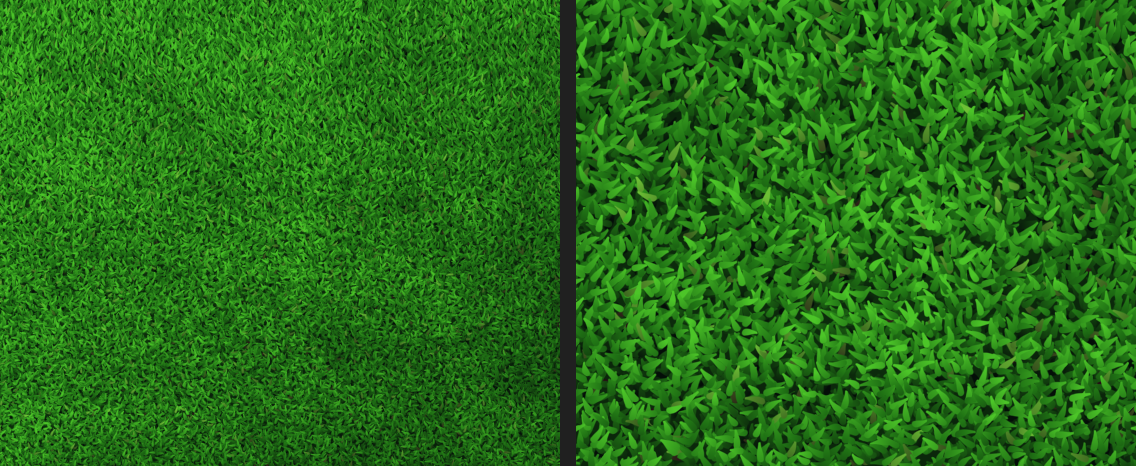
Left: the whole. Right: its middle third, enlarged.
Write a Shadertoy shader that draws this texture.

```glsl
// Dense turf seen from above: several layers of short tapered blades are
// scattered on jittered grids and painted from the shaded roots upward.
// Slow gradient noise and a diagonal falloff vary the light over the lawn.

const vec3 SHADOW_GREEN = vec3(0.035, 0.12, 0.04);
const vec3 LEAF_GREEN   = vec3(0.125, 0.45, 0.08);
const vec3 LIGHT_GREEN  = vec3(0.27, 0.72, 0.145);
const vec3 STRAW_TINT   = vec3(0.13, -0.02, 0.05);

const int   LAYERS       = 6;
const float CELL         = 0.0113;  // grid spacing, in canvas heights
const float HALF_LENGTH  = 0.0092;  // longest blade, from centre to tip
const float HALF_WIDTH   = 0.0024;  // blade half width near the root
const float ROOT_TONE    = 0.15;    // green level of the lowest layer
const float TOP_TONE     = 0.58;    // green level of the highest layer
const float TONE_SPREAD  = 0.32;    // variation from blade to blade
const float TIP_GAIN     = 0.08;    // brightening from middle to tip
const float STRAW_SHARE  = 0.03;
const float PATCH_AMOUNT = 0.21;
const float SOFTNESS     = 0.9;     // edge blur, in pixels

vec4 hash4(vec3 p) {
    vec4 q = fract(p.xyzx * vec4(0.1031, 0.1030, 0.0973, 0.1099));
    q += dot(q, q.wzxy + 33.33);
    return fract((q.xxyz + q.yzzw) * q.zywx);
}

vec2 gradientAt(vec2 lattice) {
    float angle = 6.2832 * hash4(vec3(lattice, 71.0)).x;
    return vec2(cos(angle), sin(angle));
}

float gradientNoise(vec2 p) {
    vec2 i = floor(p), f = fract(p);
    vec2 u = f * f * f * (f * (f * 6.0 - 15.0) + 10.0);
    vec2 e = vec2(0.0, 1.0);
    float a = dot(gradientAt(i), f);
    float b = dot(gradientAt(i + e.yx), f - e.yx);
    float c = dot(gradientAt(i + e.xy), f - e.xy);
    float d = dot(gradientAt(i + e.yy), f - e.yy);
    return mix(mix(a, b, u.x), mix(c, d, u.x), u.y);
}

// Green level to colour, from shaded root to sunlit tip
vec3 grassColour(float tone) {
    float low = (tone - SHADOW_GREEN.g) / (LEAF_GREEN.g - SHADOW_GREEN.g);
    float high = (tone - LEAF_GREEN.g) / (LIGHT_GREEN.g - LEAF_GREEN.g);
    vec3 dark = mix(SHADOW_GREEN, LEAF_GREEN, clamp(low, -0.2, 1.0));
    return mix(dark, LIGHT_GREEN, clamp(high, 0.0, 1.2));
}

// x: coverage, y: position along the blade from root (-1) to tip (1)
vec2 blade(vec2 p, float angle, float halfLength, float bend, float blur) {
    float c = cos(angle), s = sin(angle);
    p = vec2(c * p.x + s * p.y, c * p.y - s * p.x);
    float along = clamp(p.y / halfLength, -1.0, 1.0);
    p.x -= bend * along * along;
    float taper = HALF_WIDTH * mix(1.0, 0.35, smoothstep(-0.4, 1.0, along));
    float spine = max(abs(p.y) - halfLength + taper, 0.0);
    float dist = length(vec2(p.x, spine)) - taper;
    return vec2(1.0 - smoothstep(-blur, blur, dist), along);
}

// Bright upper left, dim right and lower edge, with soft patches
float lawnLight(vec2 p, vec2 canvas) {
    float falloff = 0.18 * (canvas.y - 0.5) - 0.23 * (canvas.x - 0.5);
    float edge = 0.08 * (1.0 - smoothstep(0.0, 0.15, canvas.y));
    float patches = gradientNoise(p * vec2(3.5, 5.0) + 4.3)
                  + 0.7 * gradientNoise(p * vec2(10.0, 13.0) + 9.1)
                  + 0.7 * gradientNoise(p * 28.0);
    return 1.0 + falloff - edge + PATCH_AMOUNT * patches;
}

void mainImage(out vec4 fragColor, in vec2 fragCoord) {
    vec2 canvas = fragCoord / iResolution.xy;
    vec2 p = fragCoord / iResolution.y;
    float blur = SOFTNESS / iResolution.y;
    float light = lawnLight(p, canvas);

    // Blades stand upright near the top and lie every way lower down
    float upright = smoothstep(0.25, 1.0, canvas.y);
    float spread = mix(3.0, 1.7, upright);
    float flow = 0.9 * gradientNoise(p * 9.0 + 17.0);
    float reach = HALF_LENGTH * mix(0.85, 1.0, upright);

    vec3 colour = grassColour(ROOT_TONE * light);
    for (int layer = 0; layer < LAYERS; layer++) {
        float height = float(layer) / float(LAYERS - 1);
        float layerTone = mix(ROOT_TONE, TOP_TONE, pow(height, 0.75));
        vec2 grid = p / CELL + float(layer) * vec2(0.37, 0.61);
        vec2 home = floor(grid);

        // Nearer rows come last, so they overlap those behind
        for (int y = 1; y >= -1; y--)
        for (int x = -1; x <= 1; x++) {
            vec2 cell = home + vec2(x, y);
            vec4 place = hash4(vec3(cell, 11.0 + 7.0 * float(layer)));
            vec4 look = hash4(vec3(cell, 83.0 + 5.0 * float(layer)));
            vec2 offset = (grid - cell - place.xy) * CELL;
            float angle = (place.z - 0.5) * spread + flow;
            float halfLength = reach * mix(0.6, 1.0, place.w);
            float bend = (look.y - 0.5) * HALF_WIDTH;
            vec2 hit = blade(offset, angle, halfLength, bend, blur);

            float tone = layerTone + TONE_SPREAD * (look.x - 0.5) + TIP_GAIN * hit.y;
            vec3 leaf = grassColour(tone * light);
            leaf += STRAW_TINT * step(look.z, STRAW_SHARE);
            colour = mix(colour, leaf, hit.x);
        }
    }
    fragColor = vec4(clamp(colour, 0.0, 1.0), 1.0);
}
```
